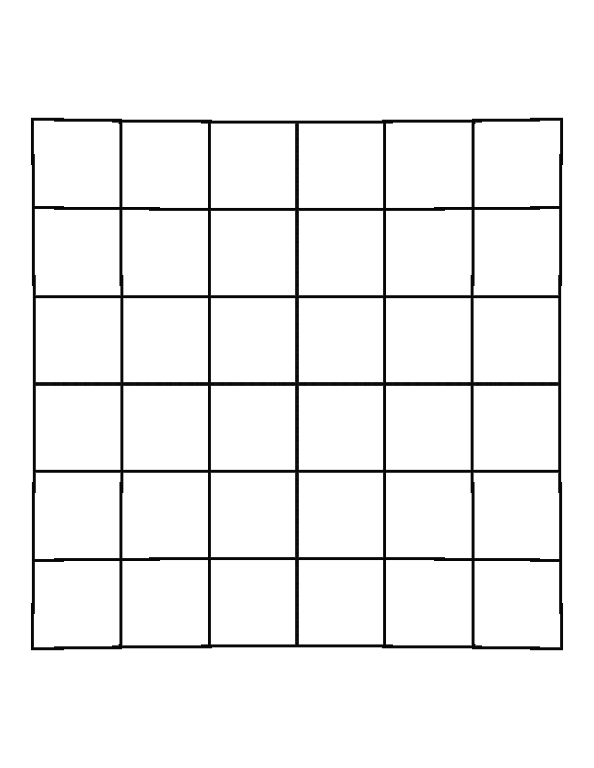
Write a WebGL 2 fragment shader that draws this pattern.

```glsl
#version 300 es
precision highp float;
// Six by six black square grid on white, its outer lines bowed in small stair steps.

uniform vec2 u_resolution;
out vec4 fragColor;

#define CELL 0.11367               // cell size, in canvas heights
#define ASPECT 0.7734              // width / height that the grid is framed for
#define HALF_COUNT 3.0             // cells on each side of the centre
#define SPACING vec2(1.003, 1.0)   // column and row pitch, in cells
#define LINE_HALF 0.0166           // half width of a line, in cells
#define AXIS_HALF 0.0212           // half width of the two centre lines
#define STEP_SIZE 0.0109           // sideways jump of one stair step
#define STEP_OVERLAP 0.06          // length by which neighbouring steps overlap
#define BOW vec2(0.064, 0.105)     // bowing of vertical and horizontal lines
#define PHASE_BASE vec2(1.0, 0.0)  // where the stair steps begin
#define PHASE_RISE vec2(-0.09, 0.22)
#define INK vec3(0.022)

// Distance from the centre to line number index, at a point along it.
// x holds the vertical lines, y the horizontal ones.
vec2 lineOffset(vec2 index, vec2 along) {
    vec2 bend = index * BOW * along * along + PHASE_BASE + PHASE_RISE * index;
    vec2 steps = floor(bend) * step(vec2(1.5), index);
    return index * SPACING + steps * STEP_SIZE;
}

// Share of the pixel covered by a shape with signed distance d.
vec2 coverage(vec2 d, float pixel) {
    return clamp(0.5 - d / pixel, 0.0, 1.0);
}

void main() {
    // Position in cells from the centre, folded into one quadrant
    float height = min(u_resolution.y, u_resolution.x / ASPECT);
    float pixel = 1.0 / (height * CELL);
    vec2 p = (gl_FragCoord.xy - 0.5 * u_resolution) * pixel;
    vec2 q = abs(p);

    // Nearest vertical and horizontal line
    vec2 index = min(floor(q / SPACING + 0.5), HALF_COUNT);
    vec2 isAxis = 1.0 - step(vec2(0.5), index);
    vec2 halfWidth = mix(vec2(LINE_HALF), vec2(AXIS_HALF), isAxis);

    // Two shifted stairs leave short doubled strokes at each step
    vec2 before = lineOffset(index, max(q.yx - STEP_OVERLAP, 0.0));
    vec2 after = lineOffset(index, q.yx + STEP_OVERLAP);
    vec2 gap = min(abs(q - before), abs(q - after));
    vec2 strokes = coverage(gap - halfWidth, pixel);

    // Lines end at the outer frame
    vec2 frame = lineOffset(vec2(HALF_COUNT), min(q.yx, HALF_COUNT));
    vec2 inside = coverage(q - frame - LINE_HALF, pixel);
    strokes *= inside.yx;

    // Faint dotted wear along the centre lines
    vec2 dots = 0.5 + 0.5 * sin(p.yx * 90.0) * sin(p.yx * 37.0 + 1.0);
    float wear = 0.04 * max(isAxis.x * strokes.x * dots.x,
                            isAxis.y * strokes.y * dots.y);

    float ink = max(strokes.x, strokes.y);
    fragColor = vec4(mix(vec3(1.0), INK + wear, ink), 1.0);
}
```
